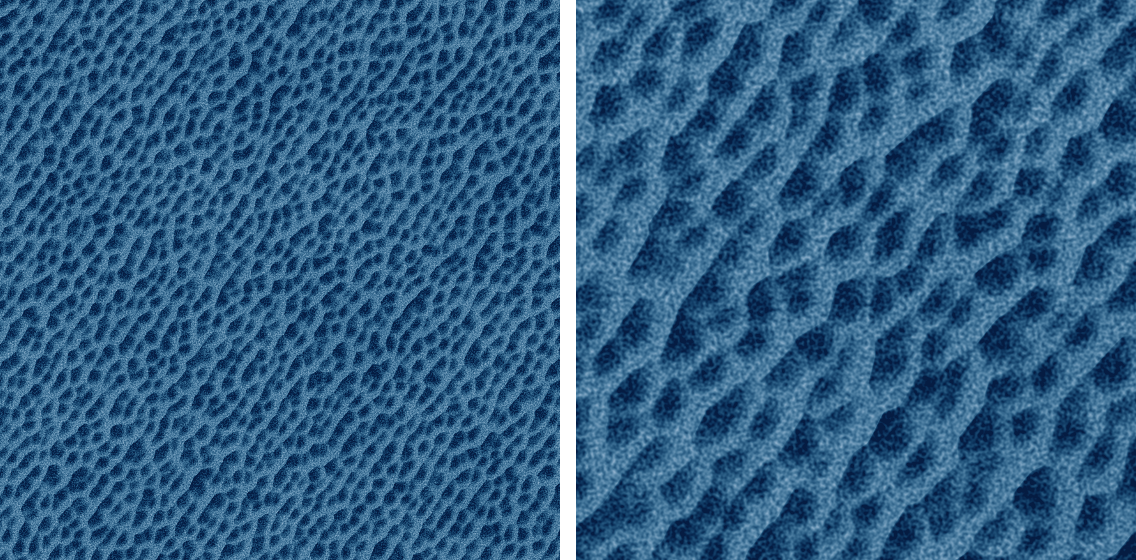
Left, the full canvas; right, a detail of the centre.
A Shadertoy shader for this texture:

```glsl
// Blue grainy sheet of slanted, closely set dimples lit from one side.

#define CELLS 45.0       // dimples per canvas width, across the slant
#define STRETCH 1.32     // dimple length over width
#define SLANT 0.95       // direction of the long axis, in radians
#define JITTER 0.76      // scatter of the dimple centres
#define SHARPNESS 15.0   // crispness of the ridges between dimples
#define WARP 0.010       // bending of the rows
#define BASE 0.31        // tone at the dimple floor
#define RELIEF 0.70      // brightening from floor to ridge
#define LIGHTING 1.35    // strength of the side light
#define PLATEAU 0.86     // tone at which the lit parts level off
#define MOTTLE 0.08      // broad tone drift
#define GRAIN 0.48       // fine speckle

vec2 hash2(vec2 p) {
    vec3 q = fract(p.xyx * vec3(0.1031, 0.1030, 0.0973));
    q += dot(q, q.yzx + 33.33);
    return fract((q.xx + q.yz) * q.zy);
}

float cornerSlope(vec2 cell, vec2 corner, vec2 f) {
    float angle = 6.2832 * hash2(cell + corner).x;
    return dot(vec2(cos(angle), sin(angle)), f - corner);
}

float gradientNoise(vec2 p) {
    vec2 cell = floor(p);
    vec2 f = fract(p);
    vec2 u = f * f * f * (f * (f * 6.0 - 15.0) + 10.0);
    float low = mix(cornerSlope(cell, vec2(0, 0), f), cornerSlope(cell, vec2(1, 0), f), u.x);
    float high = mix(cornerSlope(cell, vec2(0, 1), f), cornerSlope(cell, vec2(1, 1), f), u.x);
    return mix(low, high, u.y);
}

// Smooth cellular surface: x = slope across the slant, y = height
vec2 dimples(vec2 p) {
    vec2 cell = floor(p);
    float total = 0.0;
    float slope = 0.0;
    for (int j = -2; j <= 2; j++) {
        for (int i = -2; i <= 2; i++) {
            vec2 id = cell + vec2(i, j);
            vec2 centre = id + 0.5 + JITTER * (hash2(id) - 0.5);
            vec2 offset = p - centre;
            float depth = mix(0.35, 1.8, hash2(id + 71.0).y);
            float weight = depth * exp(-SHARPNESS * dot(offset, offset));
            total += weight;
            slope += weight * offset.x;
        }
    }
    total = max(total, 1e-9);
    return vec2(slope / total, -log(total) / SHARPNESS);
}

// Smooth minimum that rounds the lit walls into an even plateau
float levelOff(float tone) {
    float gap = tone - PLATEAU;
    return 0.5 * (tone + PLATEAU - sqrt(gap * gap + 0.02));
}

vec3 denimRamp(float tone) {
    float t = max(tone, 0.0);
    return vec3(0.02, 0.11, 0.26) + vec3(0.35, 0.44, 0.42) * pow(vec3(t), vec3(1.6, 1.0, 0.9));
}

void mainImage(out vec4 fragColor, in vec2 fragCoord) {
    vec2 uv = fragCoord / iResolution.y;

    // Bent coordinates, turned so that x crosses the slant
    vec2 bend = vec2(gradientNoise(uv * 7.0 + 3.7), gradientNoise(uv * 7.0 + 41.3));
    vec2 p = uv + WARP * bend;
    vec2 along = vec2(cos(SLANT), sin(SLANT));
    vec2 across = vec2(along.y, -along.x);
    vec2 q = CELLS * vec2(dot(p, across), dot(p, along) / STRETCH);

    // Shaded upper left walls, pale lower right walls and ridges
    vec2 surface = dimples(q);
    float height = 1.0 - exp(-5.0 * surface.y);
    float tone = levelOff(BASE + RELIEF * height + LIGHTING * surface.x);

    // Broad drift, and speckle in two turned layers that hide the lattice
    tone += MOTTLE * (gradientNoise(uv * 5.0 + 17.2) + 0.5 * gradientNoise(uv * 13.0 + 8.6));
    vec2 turned = vec2(dot(uv, across), dot(uv, along));
    tone += GRAIN * (gradientNoise(turned * 457.0 + 0.4) + 0.9 * gradientNoise(uv * 317.0 + 90.7));

    fragColor = vec4(denimRamp(tone), 1.0);
}
```
